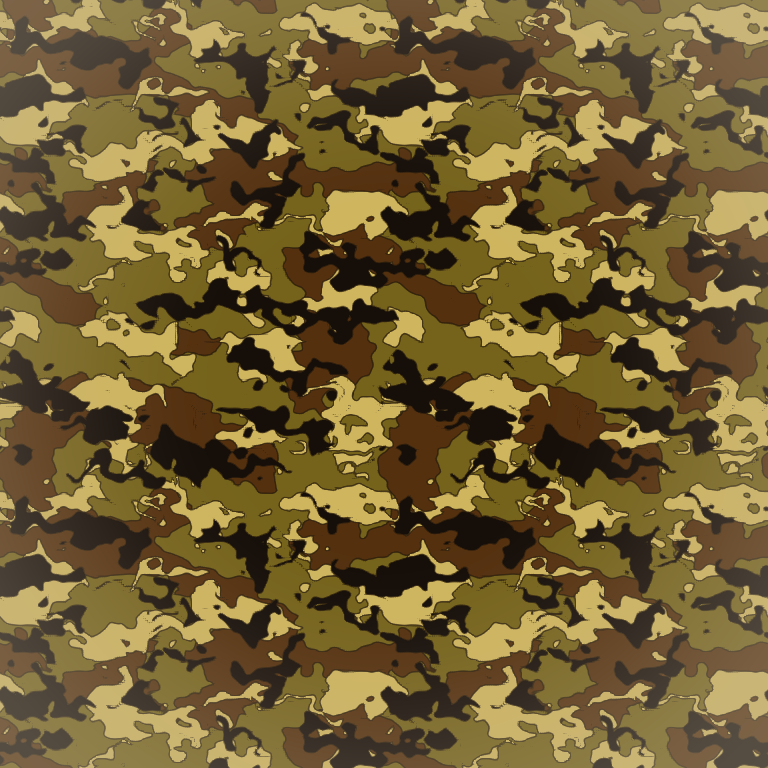
Give the GLSL for this pattern, as a Shadertoy shader.

```glsl
const vec2 TILE = vec2(0.5, 0.625);        // two repeats across, 1.6 down
const vec3 OLIVE = vec3(0.46, 0.39, 0.11);
const vec3 BROWN = vec3(0.33, 0.19, 0.06);
const vec3 TAN = vec3(0.81, 0.71, 0.37);
const vec3 BLACK = vec3(0.085, 0.055, 0.035);
const vec3 OUTLINE = vec3(0.15, 0.10, 0.04);
const vec3 HAZE = vec3(0.75, 0.71, 0.63);
const float HAZE_MAX = 0.38;
const float LINE_HALF_WIDTH = 0.0010;
const float LINE_STRENGTH = 0.75;
// Lattice of each layer: columns and rows per tile, rows dropped per tile width
const vec3 BROWN_GRID = vec3(4.0, 7.0, 1.0);
const vec3 TAN_GRID = vec3(5.0, 10.0, -1.0);
const vec3 BLACK_GRID = vec3(5.0, 12.0, 3.0);
const vec3 DETAIL_GRID = vec3(15.0, 32.0, 5.0);
const vec3 WARP_GRID = vec3(13.0, 20.0, 0.0);
const vec3 SWAY_GRID = vec3(5.0, 5.0, 0.0);
// Rows of strands per tile, and rows dropped per tile width
const vec2 STRANDS = vec2(8.0, 1.0);
const float SWAY = 0.9;
// Field level above which each layer is painted
const float BROWN_LEVEL = 0.065;
const float TAN_LEVEL = 0.14;
const float BLACK_LEVEL = 0.25;

float hash(vec2 cell, float seed) {
    return fract(sin(dot(cell, vec2(127.1, 311.7)) + seed * 74.7) * 43758.5453);
}

// Slope contribution of one lattice corner, wrapped to the sheared tile
float corner(vec2 cell, vec2 toPoint, vec3 grid, float seed) {
    float turns = floor((cell.x + 0.5) / grid.x);
    cell -= turns * grid.xz;
    cell.y = floor(mod(cell.y + 0.5, grid.y));
    float angle = 6.2831853 * hash(cell, seed);
    return dot(vec2(cos(angle), sin(angle)), toPoint);
}

// Gradient noise with a period of one tile
float tileNoise(vec2 p, vec3 grid, float seed) {
    vec2 g = vec2(p.x * grid.x, p.y * grid.y + p.x * grid.z);
    vec2 cell = floor(g);
    vec2 f = g - cell;
    vec2 u = f * f * f * (f * (f * 6.0 - 15.0) + 10.0);
    vec2 e = vec2(1.0, 0.0);
    float low = mix(corner(cell, f, grid, seed),
                    corner(cell + e.xy, f - e.xy, grid, seed), u.x);
    float high = mix(corner(cell + e.yx, f - e.yx, grid, seed),
                     corner(cell + e.xx, f - e.xx, grid, seed), u.x);
    return mix(low, high, u.y);
}

// Patches with wavy, fingered borders, drawn out along level strands
float patchField(vec2 p, vec3 grid, float wiggle, float detail, float strand, float seed) {
    vec2 q = p;
    vec3 warpGrid = WARP_GRID;
    for (int i = 0; i < 2; i++) {
        float s = seed + 2.0 * float(i);
        q += wiggle * vec2(tileNoise(p, warpGrid, s + 1.0),
                           0.8 * tileNoise(p, warpGrid, s + 2.0));
        warpGrid *= 2.0;
        wiggle *= 0.45;
    }
    float row = dot(q.yx, STRANDS) + SWAY * tileNoise(q, SWAY_GRID, seed + 6.0) + 0.37 * seed;
    return tileNoise(q, grid, seed) + detail * tileNoise(q, DETAIL_GRID, seed + 5.0)
         + strand * cos(6.2831853 * row);
}

// Fills a layer and traces its border
void paint(inout vec3 color, float field, float level, vec3 ink) {
    float pixel = 1.0 / iResolution.y;
    float slope = length(vec2(dFdx(field), dFdy(field))) * iResolution.y;
    float dist = (field - level) / max(slope, 3.0);
    color = mix(color, ink, clamp(dist / pixel + 0.5, 0.0, 1.0));
    float line = clamp((LINE_HALF_WIDTH - abs(dist)) / pixel + 0.5, 0.0, 1.0);
    color = mix(color, min(OUTLINE, color), LINE_STRENGTH * line);
}

void mainImage(out vec4 fragColor, in vec2 fragCoord) {
    vec2 canvas = fragCoord / iResolution.xy;
    vec2 p = canvas / TILE;

    // Camouflage layers from the ground up
    vec3 color = OLIVE;
    paint(color, patchField(p, BROWN_GRID, 0.05, 0.10, 0.0, 11.0), BROWN_LEVEL, BROWN);
    paint(color, patchField(p, TAN_GRID, 0.085, 0.28, 0.12, 23.0), TAN_LEVEL, TAN);
    paint(color, patchField(p, BLACK_GRID, 0.075, 0.34, 0.27, 37.0), BLACK_LEVEL, BLACK);

    // Faded edges
    float fade = smoothstep(0.22, 0.7, length(canvas - 0.5));
    color = mix(color, HAZE, HAZE_MAX * fade);
    fragColor = vec4(color, 1.0);
}
```
